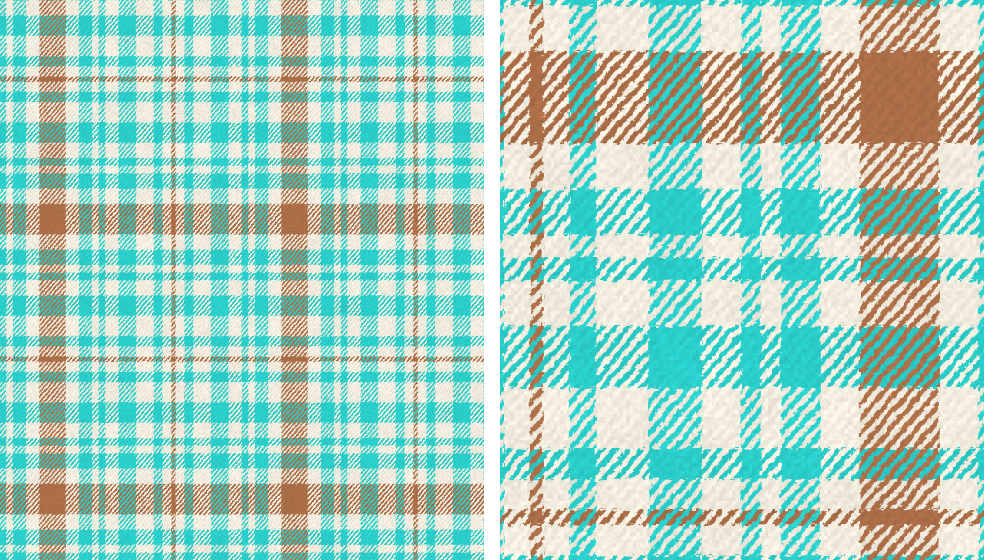
Left: the whole. Right: its middle third, enlarged.
Write a WebGL 2 fragment shader that draws this pattern.

```glsl
#version 300 es
precision highp float;
// Woven plaid of teal and brown bands on cream, two setts across and two down.
// One mirrored band sequence colours both warp and weft; a 2/2 twill decides
// which of them shows, and hashed noise roughens the yarn.

uniform vec2 u_resolution;
out vec4 fragColor;

const vec2  REPEATS      = vec2(2.0);           // setts across and down
const vec2  SETT_CENTRE  = vec2(0.217, 0.2174); // wide brown band, in setts
const float HALF_SETT    = 55.0;                // band units, centre to mirror
const float THREADS      = 220.0;               // threads per sett
const float TWILL_PERIOD = 4.0;                 // threads per diagonal rib
const float TWILL_JITTER = 0.22;                // raggedness of the ribs
const float EDGE_FRAY    = 0.45;                // band units
const float GRAIN        = 0.07;                // brightness change per thread
const float RIB_SHADE    = 0.035;               // relief of the diagonals
const float MOTTLE       = 0.03;                // slow brightness drift

const vec3 CREAM = vec3(0.945, 0.925, 0.870);
const vec3 TEAL  = vec3(0.165, 0.805, 0.790);
const vec3 BROWN = vec3(0.670, 0.430, 0.280);

// Start and end of each band, measured from the centre of the sett.
const vec2 TEAL_BANDS[4] = vec2[4](
    vec2(12.0, 18.0), vec2(21.0, 24.0), vec2(30.0, 38.0), vec2(46.0, 50.0));
const vec2 WIDE_BROWN = vec2(-2.0, 6.0);
const vec2 THIN_BROWN = vec2(54.0, 57.0);

float hash(vec2 p) {
    vec3 q = fract(vec3(p.xyx) * 0.1031);
    q += dot(q, q.yzx + 33.33);
    return fract((q.x + q.y) * q.z);
}

float valueNoise(vec2 p) {
    vec2 i = floor(p), f = fract(p);
    f = f * f * (3.0 - 2.0 * f);
    return mix(mix(hash(i), hash(i + vec2(1.0, 0.0)), f.x),
               mix(hash(i + vec2(0.0, 1.0)), hash(i + 1.0), f.x), f.y);
}

// Coverage of a band at distance d, with edges softened over one pixel.
float band(float d, vec2 span, float pixel) {
    vec2 edge = clamp((d - span) / pixel + 0.5, 0.0, 1.0);
    return edge.x - edge.y;
}

// Yarn colour at a position in setts; the sequence mirrors about its centre.
vec3 yarn(float sett, float fray, float pixel) {
    float d = abs(fract(sett + 0.5) - 0.5) * 2.0 * HALF_SETT + fray;
    float teal = 0.0;
    for (int i = 0; i < 4; i++) teal += band(d, TEAL_BANDS[i], pixel);
    float brown = band(d, WIDE_BROWN, pixel) + band(d, THIN_BROWN, pixel);
    return mix(mix(CREAM, TEAL, teal), BROWN, brown);
}

void main() {
    vec2 uv = gl_FragCoord.xy / u_resolution;
    vec2 sett = uv * REPEATS - SETT_CENTRE;
    vec2 thread = uv * REPEATS * THREADS;
    vec2 cell = floor(thread);
    vec2 settPixel = REPEATS / u_resolution;

    // Warp and weft colours
    vec2 fray = (vec2(hash(cell + 17.0), hash(cell + 71.0)) - 0.5) * EDGE_FRAY;
    vec2 bandPixel = settPixel * 2.0 * HALF_SETT;
    vec3 warp = yarn(sett.x, fray.x, bandPixel.x);
    vec3 weft = yarn(sett.y, fray.y, bandPixel.y);

    // Twill ribs rising to the right
    float jitter = (hash(cell + 5.0) - 0.5) * TWILL_JITTER
                 + (valueNoise(thread * 0.35) - 0.5) * TWILL_JITTER;
    float phase = (thread.x - thread.y) / TWILL_PERIOD + jitter;
    float rib = abs(fract(phase) - 0.5) - 0.25;
    float ribPixel = length(settPixel * THREADS) / TWILL_PERIOD;
    float soft = max(0.08, 0.5 * ribPixel);
    float warpOnTop = smoothstep(-soft, soft, rib);
    vec3 color = mix(weft, warp, warpOnTop);

    // Yarn grain, rib relief and slow mottling
    float shade = 1.0 + (hash(cell + 131.0) - 0.5) * GRAIN
                + (warpOnTop - 0.5) * RIB_SHADE
                + (valueNoise(thread * 0.08) - 0.5) * MOTTLE;
    fragColor = vec4(clamp(color * shade, 0.0, 1.0), 1.0);
}
```
